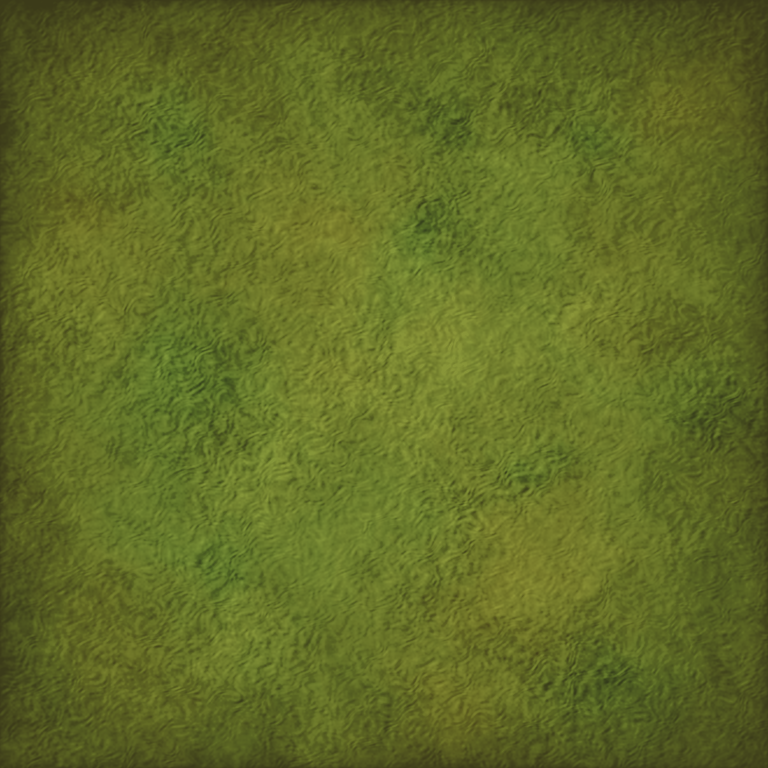
This texture is drawn by a three.js fragment shader. Its source:

```glsl
// Worn meadow turf seen from above, with darkened brownish borders.
// Layered value noise gives mottling, warped soft patches give lush, sunlit and
// dry areas, and an embossed fine noise gives short blades of grass.

varying vec2 vUv;

const vec3 SOIL = vec3(0.225, 0.220, 0.095);
const vec3 TURF = vec3(0.380, 0.425, 0.140);
const vec3 STRAW = vec3(0.530, 0.585, 0.220);
const vec3 LUSH_TINT = vec3(-0.035, 0.008, 0.008);
const vec3 DRY_TINT = vec3(0.035, -0.006, -0.008);

const float BRIGHTNESS = 0.70;   // tone at the middle
const float EDGE_POWER = 0.30;   // width of the dark border
const float MOTTLE = 0.50;       // strength of the cloudy variation
const float PATCH_DEPTH = 0.15;  // strength of the placed patches
const float BLADE_SCALE = 210.0; // blades across the canvas
const float BLADE_RELIEF = 0.42;
const float TUFT_RELIEF = 0.28;
const float SPECKLE = 0.22;

float hash(vec2 p) {
  vec3 q = fract(vec3(p.xyx) * 0.1031);
  q += dot(q, q.yzx + 33.33);
  return fract((q.x + q.y) * q.z);
}

float noise(vec2 p) {
  vec2 i = floor(p);
  vec2 f = fract(p);
  f = f * f * (3.0 - 2.0 * f);
  float low = mix(hash(i), hash(i + vec2(1.0, 0.0)), f.x);
  float high = mix(hash(i + vec2(0.0, 1.0)), hash(i + 1.0), f.x);
  return mix(low, high, f.y);
}

float fbm(vec2 p) {
  float sum = 0.0;
  float weight = 0.5;
  for (int i = 0; i < 5; i++) {
    sum += weight * noise(p);
    p = mat2(1.6, 1.2, -1.2, 1.6) * p + 17.3;
    weight *= 0.55;
  }
  return sum / 1.055;
}

// Soft round area, 1 at its centre
float patchAt(vec2 p, float x, float y, float radius) {
  vec2 d = (p - vec2(x, y)) / radius;
  return exp(-dot(d, d));
}

// Short slanted blades lit from one side
float blades(vec2 p) {
  vec2 q = mat2(0.80, -0.55, 0.60, 0.85) * p * BLADE_SCALE;
  q += 3.0 * vec2(noise(p * 45.0), noise(p * 45.0 + 31.0));
  q *= vec2(0.75, 1.2);
  return noise(q) - noise(q + vec2(0.45, -0.9));
}

void main() {
  vec2 uv = vUv;
  vec2 warp = vec2(fbm(uv * 9.0 + 4.0), fbm(uv * 9.0 + 57.0)) - 0.5;
  vec2 p = uv + 0.13 * warp;

  // Large areas of growth
  float lush = patchAt(p, 0.22, 0.80, 0.07) + patchAt(p, 0.57, 0.85, 0.06)
    + patchAt(p, 0.79, 0.82, 0.06) + patchAt(p, 0.56, 0.70, 0.06)
    + patchAt(p, 0.27, 0.50, 0.09) + patchAt(p, 0.70, 0.39, 0.05)
    + patchAt(p, 0.92, 0.47, 0.06) + patchAt(p, 0.27, 0.27, 0.07)
    + patchAt(p, 0.77, 0.10, 0.08);
  float sunlit = patchAt(p, 0.52, 0.54, 0.08) + patchAt(p, 0.76, 0.60, 0.06)
    + patchAt(p, 0.05, 0.60, 0.06) + patchAt(p, 0.33, 0.39, 0.08)
    + patchAt(p, 0.61, 0.34, 0.07) + patchAt(p, 0.33, 0.16, 0.07);
  float dry = patchAt(p, 0.43, 0.70, 0.10) + patchAt(p, 0.12, 0.69, 0.08)
    + patchAt(p, 0.91, 0.86, 0.09) + patchAt(p, 0.74, 0.23, 0.10)
    + patchAt(p, 0.60, 0.04, 0.05);

  // Border falloff, a little deeper along the top
  vec2 inset = 4.0 * uv * (1.0 - uv);
  float border = pow(max(inset.x * inset.y, 0.0), EDGE_POWER);
  border -= 0.05 * smoothstep(0.75, 1.0, uv.y);

  // Cloudy tone
  float mottle = fbm(p * 14.0 + 8.0) - 0.5;
  float tone = BRIGHTNESS * border + MOTTLE * mottle * (0.4 + 0.6 * border);
  tone += PATCH_DEPTH * (sunlit + 0.35 * dry - lush) * border;

  // Fine grass texture, rougher inside the patches
  float rough = 0.75 + 0.35 * min(lush + sunlit, 1.0);
  rough += 0.6 * (fbm(uv * 7.0 + 71.0) - 0.5);
  float tufts = noise(uv * 95.0 + 5.0 * warp) - 0.5;
  float speckle = noise(uv * 330.0) - 0.5;
  float grain = BLADE_RELIEF * blades(uv) + TUFT_RELIEF * tufts + SPECKLE * speckle;
  tone = clamp(tone + grain * rough * (0.35 + 0.65 * border), 0.0, 1.1);

  // Colour ramp with cool and warm drifts
  vec3 color = mix(SOIL, TURF, smoothstep(-0.1, 0.6, tone));
  color = mix(color, STRAW, clamp((tone - 0.45) / 0.6, 0.0, 1.0));
  float drift = fbm(p * 6.0 + 23.0) - 0.5 + 0.12 * tufts;
  color += LUSH_TINT * (min(lush, 1.0) + max(-drift, 0.0) * 2.0) * border;
  color += DRY_TINT * (min(dry, 1.0) + max(drift, 0.0) * 2.0) * border;

  gl_FragColor = vec4(clamp(color, 0.0, 1.0), 1.0);
}
```
